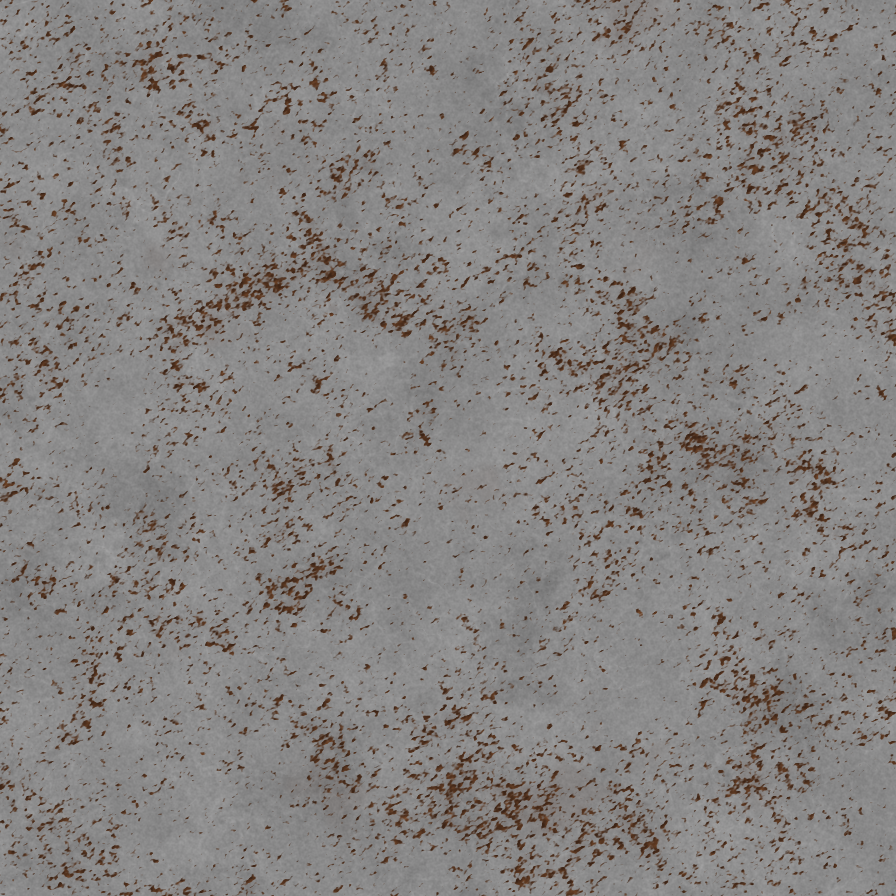
A Shadertoy shader for this texture:

```glsl
#define PAINT vec3(0.546, 0.545, 0.546)
#define RUST_DARK vec3(0.235, 0.14, 0.085)
#define RUST_LIGHT vec3(0.47, 0.29, 0.17)
#define STAIN vec3(0.46, 0.41, 0.39)
#define CLUSTER_SCALE 5.0
#define CLUSTER_WEIGHT 0.66
#define CHIP_SCALE 150.0
#define CHIP_ANGLE 0.55
#define CHIP_THRESHOLD 1.78
#define EDGE_SOFTNESS 0.95
#define GRAIN 0.011
#define SCRATCH 0.022

vec2 hash2(vec2 p) {
    p = vec2(dot(p, vec2(127.1, 311.7)), dot(p, vec2(269.5, 183.3)));
    return fract(sin(p) * 43758.5453) * 2.0 - 1.0;
}

mat2 rotation(float a) {
    return mat2(cos(a), -sin(a), sin(a), cos(a));
}

float gradientNoise(vec2 p) {
    vec2 i = floor(p), f = fract(p);
    vec2 w = f * f * f * (f * (f * 6.0 - 15.0) + 10.0);
    vec2 e = vec2(1.0, 0.0);
    float a = dot(hash2(i), f);
    float b = dot(hash2(i + e.xy), f - e.xy);
    float c = dot(hash2(i + e.yx), f - e.yx);
    float d = dot(hash2(i + e.xx), f - e.xx);
    return mix(mix(a, b, w.x), mix(c, d, w.x), w.y);
}

// Layered noise scaled to roughly unit deviation
float fbm(vec2 p, int octaves, float gain) {
    float sum = 0.0, power = 0.0, amplitude = 1.0;
    mat2 turn = rotation(0.65);
    for (int i = 0; i < octaves; i++) {
        sum += amplitude * gradientNoise(p);
        power += amplitude * amplitude;
        amplitude *= gain;
        p = turn * p * 2.03 + vec2(17.3, 9.1);
    }
    return sum / (0.167 * sqrt(power));
}

// Ragged flakes stretched along one diagonal, from coarse to fine
float chipField(vec2 uv) {
    vec2 q = rotation(CHIP_ANGLE) * uv;
    q = q * vec2(0.78, 1.2) * CHIP_SCALE;
    float coarse = gradientNoise(q * 0.6 + 41.0);
    float middle = gradientNoise(q + 5.0);
    float fine = gradientNoise(rotation(0.5) * q * 1.9 + 23.0);
    return (0.6 * coarse + middle + 0.75 * fine) / (0.167 * 1.39);
}

// Thin crossing hairlines that fade in and out
float scratches(vec2 uv) {
    float lines = 0.0;
    for (int i = 0; i < 5; i++) {
        float k = float(i);
        vec2 q = rotation(0.9 * k + 0.4) * uv * (15.0 + 4.0 * k) + 31.0 * k;
        q += 0.25 * gradientNoise(q * 3.0);
        float fade = smoothstep(-0.05, 0.3, gradientNoise(q * 0.6 + 50.0));
        lines += fade * smoothstep(0.05, 0.0, abs(gradientNoise(q)));
    }
    return lines;
}

void mainImage(out vec4 fragColor, in vec2 fragCoord) {
    vec2 uv = fragCoord / iResolution.y;

    // Mottled grey paint
    float cloud = fbm(uv * 7.0 + 40.0, 6, 0.82);
    float smudge = fbm(uv * 5.0 + 71.0, 6, 0.78);
    float grain = fbm(rotation(0.4) * uv * 190.0 + 3.0, 2, 0.9);
    vec3 color = PAINT + 0.012 * cloud + GRAIN * grain;
    color -= 0.042 * smoothstep(0.4, 2.6, smudge);
    color += SCRATCH * scratches(uv);

    // Faint brown stains around worn areas
    float cluster = fbm(uv * CLUSTER_SCALE + 12.0, 5, 0.98);
    float blush = fbm(uv * 5.0 + 93.0, 4, 0.65);
    float stain = 0.25 * smoothstep(0.7, 2.6, cluster);
    stain += 0.22 * smoothstep(1.5, 2.8, blush);
    color = mix(color, STAIN, stain);

    // Rust showing through chipped paint
    float chip = chipField(uv);
    float wear = chip + CLUSTER_WEIGHT * cluster - CHIP_THRESHOLD;
    float rustMask = smoothstep(-EDGE_SOFTNESS, EDGE_SOFTNESS, wear);
    float relief = chipField(uv + vec2(-0.0012, 0.0012)) - chip;
    float tone = 0.36 + 0.14 * fbm(uv * 110.0 + 8.0, 2, 0.7) + 0.1 * relief;
    vec3 rust = mix(RUST_DARK, RUST_LIGHT, clamp(tone, 0.0, 1.0));
    color = mix(color, rust, rustMask);

    fragColor = vec4(color, 1.0);
}
```
